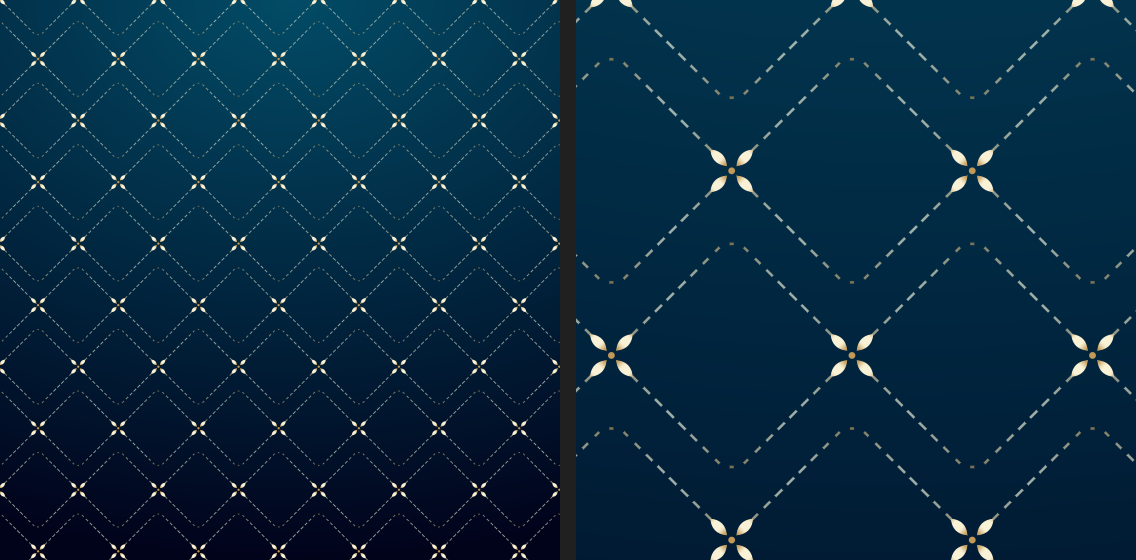
Left, the full canvas; right, a detail of the centre.
Give the GLSL for this pattern, as a WebGL 2 fragment shader.

```glsl
#version 300 es
precision highp float;
// Staggered dashed diamonds joined by four-petal stars on a deep blue gradient.

uniform vec2 u_resolution;
out vec4 fragColor;

// Lattice, in units of the canvas
const float PERIOD = 0.1432;
const float ROW_HEIGHT = 0.1099;
const vec2 STAR_ORIGIN = vec2(0.4976, 0.4551);

// Dashed outline
const float PEAK_HEIGHT = 0.0664;
const float DASHES_PER_EDGE = 10.0;
const float DASH_HALF_WIDTH = 0.00076;
const float DASH_HALF_MIN = 0.0012;
const float DASH_HALF_MAX = 0.0030;
const float DASH_OPACITY = 0.78;

// Star
const float PETAL_INNER = 0.0040;
const float PETAL_OUTER = 0.0180;
const float PETAL_HALF_WIDTH = 0.0029;
const float DOT_RADIUS = 0.0020;

// Colours
const vec3 GLOW = vec3(0.010, 0.295, 0.400);
const vec3 MIDNIGHT = vec3(0.005, 0.155, 0.255);
const vec3 ABYSS = vec3(0.005, 0.010, 0.105);
const vec3 CREAM = vec3(0.98, 0.95, 0.84);
const vec3 GOLD = vec3(0.76, 0.60, 0.34);
const vec3 DASH_PALE = vec3(0.80, 0.84, 0.78);
const vec3 DASH_TAN = vec3(0.62, 0.54, 0.36);

const vec2 GLOW_CENTRE = vec2(0.52, 1.0);
const float GLOW_STRETCH = 0.7;
const float PI = 3.14159265;
const float SQRT2 = 1.41421356;

float coverage(float dist, float pixel) {
  return 1.0 - smoothstep(-0.7 * pixel, 0.7 * pixel, dist);
}

vec3 background(vec2 uv) {
  float t = length((uv - GLOW_CENTRE) * vec2(GLOW_STRETCH, 1.0));
  vec3 upper = mix(GLOW, MIDNIGHT, clamp(t * 2.0, 0.0, 1.0));
  return mix(upper, ABYSS, clamp(t * 2.0 - 1.0, 0.0, 1.0));
}

// Offset from the nearest star of one row, folded into the first quadrant
vec2 foldToStar(vec2 p, float row) {
  vec2 q = p - STAR_ORIGIN - vec2(0.5 * PERIOD * mod(row, 2.0), row * ROW_HEIGHT);
  q.x -= PERIOD * round(q.x / PERIOD);
  return abs(q);
}

// Diagonal edge with a short flat tip, cut into dashes that shrink at both ends
vec3 drawDashes(vec3 color, vec2 a, float pixel) {
  float diagonal = PEAK_HEIGHT * SQRT2;
  float total = diagonal + 0.5 * PERIOD - PEAK_HEIGHT;
  bool onTip = a.x > PEAK_HEIGHT;
  float along = onTip ? diagonal + a.x - PEAK_HEIGHT : (a.x + a.y) / SQRT2;
  float across = onTip ? abs(a.y - PEAK_HEIGHT) : abs(a.x - a.y) / SQRT2;

  float pitch = total / DASHES_PER_EDGE;
  float index = round(along / pitch);
  float middle = sin(PI * clamp(index / DASHES_PER_EDGE, 0.0, 1.0));
  float halfLength = mix(DASH_HALF_MIN, DASH_HALF_MAX, middle);
  float dist = max(abs(along - index * pitch) - halfLength, across - DASH_HALF_WIDTH);
  float visible = step(1.5, index) * step(index, DASHES_PER_EDGE + 0.5);
  vec3 thread = mix(DASH_TAN, DASH_PALE, middle);
  return mix(color, thread, DASH_OPACITY * visible * coverage(dist, pixel));
}

// Almond petals on the diagonals around a small centre dot
vec3 drawStar(vec3 color, vec2 a, float pixel) {
  float along = (a.x + a.y) / SQRT2;
  float across = abs(a.x - a.y) / SQRT2;
  float t = (along - PETAL_INNER) / (PETAL_OUTER - PETAL_INNER);
  float petal = across - PETAL_HALF_WIDTH * 4.0 * t * (1.0 - t);
  float shine = smoothstep(0.0, 0.45, t) * (1.0 - 0.5 * smoothstep(0.75, 1.0, t));
  color = mix(color, mix(GOLD, CREAM, shine), coverage(petal, pixel));
  return mix(color, GOLD, coverage(length(a) - DOT_RADIUS, pixel));
}

void main() {
  vec2 p = gl_FragCoord.xy / u_resolution.y;
  float pixel = 1.0 / u_resolution.y;
  vec3 color = background(gl_FragCoord.xy / u_resolution);

  // Outlines reach past their own row, so neighbouring rows are drawn too
  float nearestRow = round((p.y - STAR_ORIGIN.y) / ROW_HEIGHT);
  for (int k = -1; k <= 1; k++) {
    vec2 a = foldToStar(p, nearestRow + float(k));
    color = drawDashes(color, a, pixel);
    color = drawStar(color, a, pixel);
  }
  fragColor = vec4(color, 1.0);
}
```
